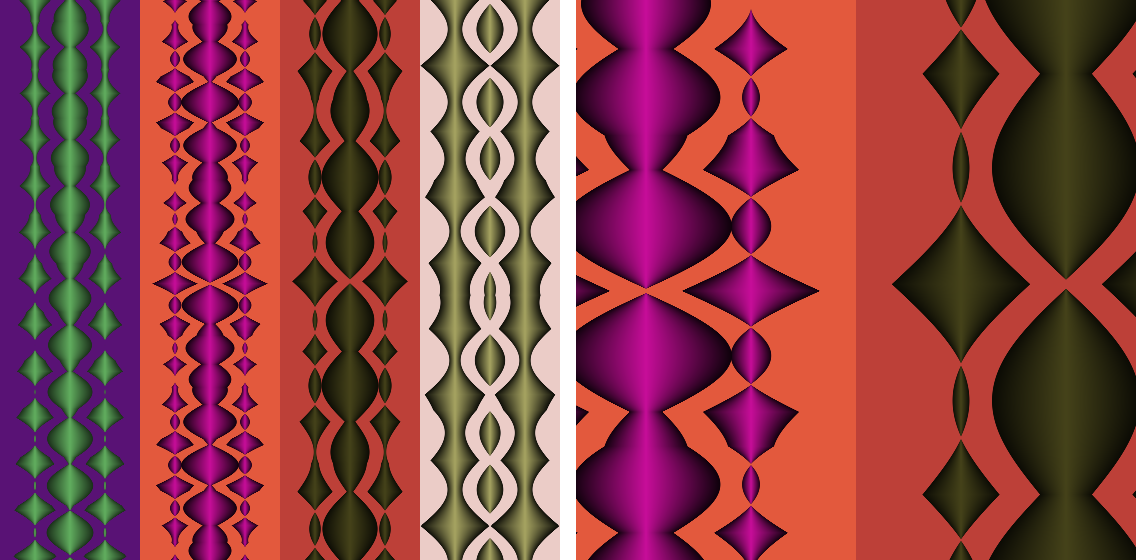
Left: the whole. Right: its middle third, enlarged.
Write a Shadertoy shader that draws this pattern.

```glsl
// Four coloured stripes, each with a chain of shaded beads between two chains of diamonds.

// Sum of two rectified sines; x of each pair is the spacing of cusps, y the position of one.
float beadWave(float y, vec2 fast, vec2 slow, vec3 amounts) {
    float a = abs(sin(3.14159265 * (y - fast.y) / fast.x));
    float b = abs(sin(3.14159265 * (y - slow.y) / slow.x));
    return amounts.x * a + amounts.y * b + amounts.z;
}

// Paints a chain of given half width, brightest along its axis and dark at its rim.
vec3 paintChain(vec3 under, vec3 tint, float rim, float offset, float halfWidth, float pixel) {
    float across = clamp(abs(offset) / max(halfWidth, 1e-4), 0.0, 1.0);
    vec3 shaded = tint * mix(1.0, rim, across);
    return mix(under, shaded, smoothstep(0.0, pixel, halfWidth - abs(offset)));
}

void mainImage(out vec4 fragColor, in vec2 fragCoord) {
    // One unit is the width of a stripe
    vec2 p = 4.0 * fragCoord / iResolution.xy;
    float pixel = 4.0 / iResolution.x;
    int stripe = int(p.x);
    float x = fract(p.x) - 0.5;

    // Colours and rhythm of each stripe
    vec3 ground, tint;
    float rim = 0.06;
    float wave;
    if (stripe == 0) {
        ground = vec3(0.35, 0.07, 0.46);
        tint = vec3(0.38, 0.68, 0.37);
        rim = 0.25;
        wave = beadWave(p.y, vec2(0.331, 0.023), vec2(0.346, 0.042), vec3(0.130, 0.052, -0.010));
    } else if (stripe == 1) {
        ground = vec3(0.89, 0.35, 0.24);
        tint = vec3(0.78, 0.05, 0.60);
        wave = beadWave(p.y, vec2(0.288, 1.974), vec2(0.370, 1.974), vec3(0.141, 0.078, -0.010));
    } else if (stripe == 2) {
        ground = vec3(0.74, 0.25, 0.22);
        tint = vec3(0.27, 0.26, 0.10);
        rim = 0.15;
        wave = beadWave(p.y, vec2(0.501, 1.990), vec2(1.302, 1.990), vec3(0.141, 0.078, -0.010));
    } else {
        ground = vec3(0.92, 0.80, 0.78);
        tint = vec3(0.65, 0.64, 0.38);
        wave = beadWave(p.y, vec2(0.470, 3.531), vec2(0.820, 1.891), vec3(0.135, 0.073, -0.094));
    }

    // Side chains are widest where the middle chain is narrowest
    vec3 col = paintChain(ground, tint, rim, abs(x) - 0.25, abs(wave - 0.156), pixel);
    col = paintChain(col, tint, rim, x, max(wave, 0.0), pixel);

    fragColor = vec4(col, 1.0);
}
```
